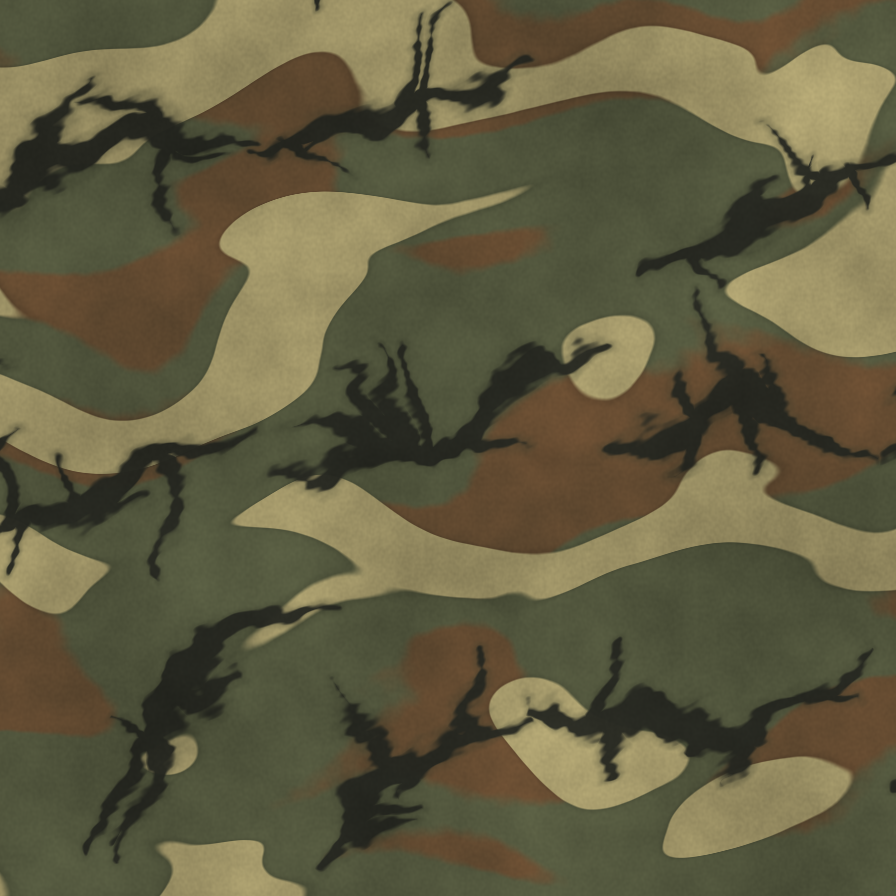
Reproduce this pattern procedurally as a Shadertoy shader.

```glsl
// Hand-painted woodland camouflage: green ground, brown and tan lobes, black branches.

const vec3 GREEN = vec3(0.318, 0.335, 0.238);
const vec3 BROWN = vec3(0.388, 0.285, 0.185);
const vec3 TAN   = vec3(0.618, 0.575, 0.400);
const vec3 BLACK = vec3(0.142, 0.147, 0.122);
const float TAU = 6.28318;

float hash(vec2 p) {
    return fract(sin(dot(p, vec2(127.1, 311.7))) * 43758.5453);
}

// Random value from -1 to 1
float signedHash(vec2 p) {
    return 2.0 * hash(p) - 1.0;
}

vec2 direction(float angle) {
    return vec2(cos(angle), sin(angle));
}

vec2 rotate(vec2 p, float angle) {
    vec2 d = direction(angle);
    return vec2(d.x * p.x + d.y * p.y, d.x * p.y - d.y * p.x);
}

float cornerSlope(vec2 cell, vec2 offset) {
    return dot(direction(TAU * hash(cell)), offset);
}

// Gradient noise, centred on zero
float noise(vec2 p) {
    vec2 i = floor(p), f = p - i, e = vec2(1.0, 0.0);
    vec2 u = f * f * f * (f * (f * 6.0 - 15.0) + 10.0);
    float low = mix(cornerSlope(i, f), cornerSlope(i + e.xy, f - e.xy), u.x);
    float high = mix(cornerSlope(i + e.yx, f - e.yx), cornerSlope(i + e.xx, f - e.xx), u.x);
    return mix(low, high, u.y);
}

vec2 warp(vec2 p, float frequency, float amount) {
    vec2 q = p * frequency;
    return p + amount * vec2(noise(q + 17.3), noise(q + 51.9));
}

// Wide, smooth lobes stretched along a slightly rising axis
float lobes(vec2 p, vec2 frequency, float seed) {
    vec2 q = rotate(warp(p, 4.0, 0.10), 0.16) * frequency + seed;
    return noise(q) + 0.4 * noise(q * vec2(1.8, 2.1) + 31.7);
}

// Signed distance to a stroke whose half width runs from wa to wb
float stroke(vec2 p, vec2 a, vec2 b, float wa, float wb) {
    vec2 ab = b - a;
    float h = clamp(dot(p - a, ab) / dot(ab, ab), 0.0, 1.0);
    return length(p - a - ab * h) - mix(wa, wb, h);
}

// One bent limb with side twigs
float branch(vec2 p, vec2 joint, vec2 id) {
    float angle = 0.35 + 0.45 * signedHash(id + 3.1);
    float bend = 0.45 * signedHash(id + 5.7);
    vec2 root = joint - direction(angle + bend) * mix(0.12, 0.20, hash(id + 7.9));
    vec2 tip = joint + direction(angle - bend) * mix(0.13, 0.21, hash(id + 9.2));
    float d = min(stroke(p, joint, root, 0.018, 0.005),
                  stroke(p, joint, tip, 0.018, 0.003));
    for (int k = 0; k < 5; k++) {
        vec2 key = id + 13.7 * float(k + 1);
        float t = 0.75 * signedHash(key);
        vec2 start = joint + (t < 0.0 ? root - joint : tip - joint) * abs(t);
        float side = hash(key + 1.3) < 0.5 ? -1.0 : 1.0;
        float turn = angle + side * mix(0.5, 1.5, hash(key + 2.6));
        float heading = turn + (hash(key + 4.4) < 0.4 ? 0.5 * TAU : 0.0);
        vec2 end = start + direction(heading) * mix(0.05, 0.12, hash(key + 6.1));
        d = min(d, stroke(p, start, end, 0.011, 0.002));
    }
    return d;
}

// Nearest branch among jittered cells
float branches(vec2 p, float cellSize) {
    vec2 home = floor(p / cellSize);
    float d = 1.0;
    for (int y = -1; y <= 1; y++)
    for (int x = -1; x <= 1; x++) {
        vec2 id = home + vec2(x, y);
        vec2 jitter = 0.3 * vec2(signedHash(id + 21.4), signedHash(id + 43.8));
        d = min(d, branch(p, (id + 0.5 + jitter) * cellSize, id));
    }
    return d;
}

float cover(float field, float softness) {
    return smoothstep(-softness, softness, field);
}

void mainImage(out vec4 fragColor, in vec2 fragCoord) {
    vec2 p = fragCoord / iResolution.y;
    float rough = noise(p * 55.0);
    float mottling = noise(p * 4.0 + 8.0) + 0.5 * noise(p * 13.0) + 0.3 * noise(p * 38.0);

    // Soft, rubbed brown over green
    float brown = lobes(p, vec2(2.7, 6.5), 71.0) - 0.15 + 0.03 * rough;
    vec3 color = mix(GREEN, BROWN, cover(brown, 0.045) * (0.93 + 0.15 * mottling));

    // Crisp tan lobes with a faint dark rim
    float tanField = lobes(p, vec2(3.0, 6.2), 24.0) - 0.10 + 0.003 * rough;
    color *= 1.0 - 0.10 * exp(-pow(tanField / 0.025, 2.0));
    color = mix(color, TAN, cover(tanField, 0.009));

    // Gnarled branches with dry brush edges
    vec2 gnarled = warp(warp(p, 9.0, 0.055), 27.0, 0.014);
    float bristles = noise(rotate(p, 0.5) * vec2(35.0, 130.0));
    float ink = -branches(gnarled, 0.333) + 0.006 * bristles + 0.004 * rough;
    color = mix(color, GREEN * 0.65, 0.35 * cover(ink + 0.005, 0.008));
    color = mix(color, BLACK, 0.96 * cover(ink, 0.0028));

    // Worn paint and cloth grain
    float grain = noise(p * 190.0) + 0.6 * noise(p * vec2(330.0, 250.0));
    color *= 1.0 + 0.20 * mottling + 0.05 * grain;
    fragColor = vec4(color, 1.0);
}
```
